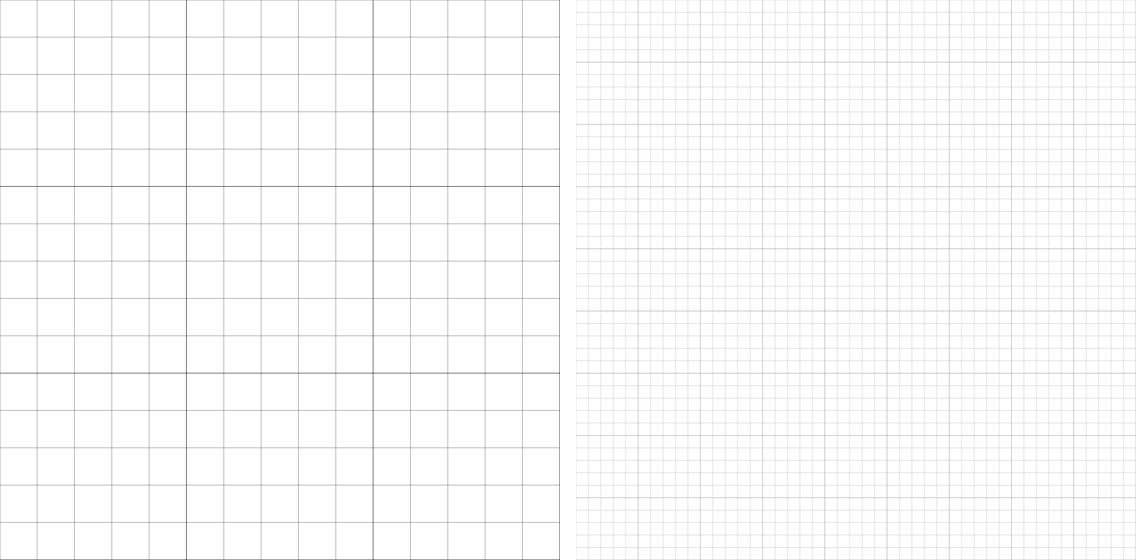
Left: one tile. Right: repeated 3 by 3.
Reproduce this pattern procedurally as a Shadertoy shader.

```glsl
// Graph paper: thin grey lines rule a white sheet into 15 by 15 square cells,
// and a darker line marks every fifth cell. Each line family is a wrapped
// distance to the nearest multiple of its spacing, so the sheet tiles.

const float MINOR_CELLS = 15.0;
const float MAJOR_CELLS = 3.0;
const float LINE_WIDTH = 1.0 / 512.0;    // canvas units
const float LINE_SHIFT = -0.2 / 512.0;   // slight offset to the left and top
const float MINOR_INK = 0.23;
const float MAJOR_INK = 0.45;
const vec3 PAPER = vec3(1.0);

// Distance per axis to the nearest line, in canvas units
vec2 gridDistance(vec2 uv, float cells) {
    return abs(fract(uv * cells + 0.5) - 0.5) / cells;
}

// Share of a pixel covered by a line of the given width
vec2 lineCoverage(vec2 dist, float width, vec2 pixel) {
    vec2 reach = 0.5 * (vec2(width) + pixel);
    return clamp((reach - dist) / pixel, 0.0, 1.0) * min(vec2(1.0), width / pixel);
}

// Ink of one family of lines, vertical in x and horizontal in y
vec2 gridInk(vec2 uv, float cells, float ink, vec2 pixel) {
    // Lines thinner than a pixel are widened to it and faded to keep their weight
    vec2 dist = gridDistance(uv, cells);
    float drawn = max(LINE_WIDTH, max(pixel.x, pixel.y));
    return ink * (LINE_WIDTH / drawn) * lineCoverage(dist, drawn, pixel);
}

void mainImage(out vec4 fragColor, in vec2 fragCoord) {
    vec2 pixel = 1.0 / iResolution.xy;
    vec2 uv = fragCoord * pixel - vec2(LINE_SHIFT, -LINE_SHIFT);

    // The darker family replaces the lighter one where they coincide
    vec2 minorInk = gridInk(uv, MINOR_CELLS, MINOR_INK, pixel);
    vec2 majorInk = gridInk(uv, MAJOR_CELLS, MAJOR_INK, pixel);
    vec2 ink = max(minorInk, majorInk);

    // Crossing lines darken each other like translucent ink
    fragColor = vec4(PAPER * (1.0 - ink.x) * (1.0 - ink.y), 1.0);
}
```
